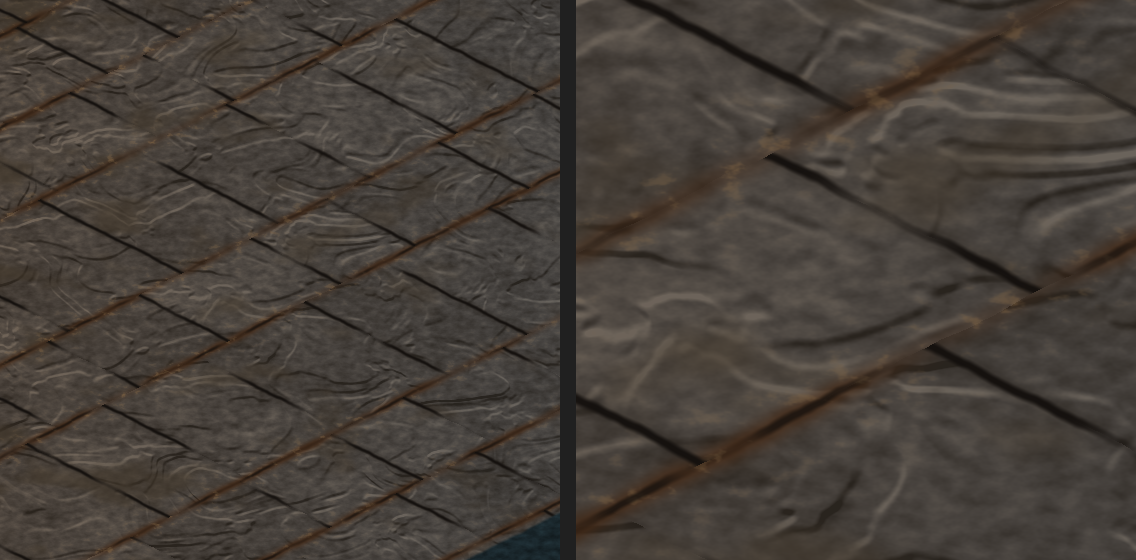
Left: the whole. Right: its middle third, enlarged.
This texture is drawn by a WebGL 1 fragment shader. Its source:

```glsl
precision highp float;
uniform vec2 u_resolution;

// Layout, in canvas units
const float SLOPE = 0.51;          // tilt of both joint directions
const float COURSE_START = 0.065;
const float COURSE_WIDTH = 0.164;
const float WIDE_EXTRA = 0.0964;   // added to the wider courses
const float WIDE_RATE = 0.4;       // share of wider courses
const float SLAB_LENGTH = 0.17;
const float SLAB_SHIFT = 0.31;     // joint stagger from course to course
const float JOINT_JITTER = 0.3;
const float FLOOR_END = 1.425;     // the paving stops beyond this course line

// Line widths and relief
const float SEAM_WIDTH = 0.0024;
const float RUST_WIDTH = 0.0075;
const float JOINT_WIDTH = 0.0026;
const float WOBBLE = 0.0035;
const float LAYERS = 3.5;
const vec2 FLAKE_SCALE = vec2(5.0, 9.0);
const vec2 GRAIN_SCALE = vec2(48.0, 85.0);
const vec2 LIGHT_STEP = vec2(-0.0015, -0.004);

const vec3 STONE = vec3(0.28, 0.26, 0.245);
const vec3 STONE_DARK = vec3(0.16, 0.14, 0.12);
const vec3 STONE_LIGHT = vec3(0.42, 0.39, 0.36);
const vec3 EARTH = vec3(0.25, 0.21, 0.16);
const vec3 RUST = vec3(0.27, 0.165, 0.09);
const vec3 OCHRE = vec3(0.50, 0.39, 0.26);
const vec3 GAP = vec3(0.075, 0.06, 0.05);
const vec3 TEAL = vec3(0.10, 0.15, 0.17);

float hash(vec2 p) {
  return fract(sin(dot(p, vec2(127.1, 311.7))) * 43758.5);
}

float cornerSlope(vec2 cell, vec2 offset) {
  float angle = 6.2832 * hash(cell);
  return dot(vec2(cos(angle), sin(angle)), offset);
}

float gradientNoise(vec2 p) {
  vec2 i = floor(p), f = fract(p);
  vec2 w = f * f * f * (f * (f * 6.0 - 15.0) + 10.0);
  vec2 e = vec2(1.0, 0.0);
  float low = mix(cornerSlope(i, f), cornerSlope(i + e, f - e), w.x);
  float high = mix(cornerSlope(i + e.yx, f - e.yx), cornerSlope(i + 1.0, f - 1.0), w.x);
  return 1.4 * mix(low, high, w.y);
}

float fbm(vec2 p) {
  float sum = 0.0, gain = 0.55;
  for (int i = 0; i < 4; i++) {
    sum += gain * gradientNoise(p);
    p = mat2(1.6, 1.2, -1.2, 1.6) * p + 7.3;
    gain *= 0.5;
  }
  return sum;
}

// Terraced height of split slate layers
float cleftHeight(vec2 p, vec2 seed) {
  vec2 q = p * FLAKE_SCALE + seed;
  q += 0.6 * vec2(gradientNoise(q * 1.3), gradientNoise(q * 1.3 + 17.4));
  float h = fbm(q) * LAYERS;
  return floor(h) + smoothstep(0.65, 1.0, fract(h)) + 0.25 * h;
}

float courseLine(float n) {
  return COURSE_START + COURSE_WIDTH * n + WIDE_EXTRA * floor(WIDE_RATE * n + 0.001);
}

float stroke(float dist, float width, float pixel) {
  return 1.0 - smoothstep(width * 0.4 - pixel, width * 1.5 + pixel, dist);
}

void main() {
  vec2 p = gl_FragCoord.xy / u_resolution;
  p.y = 1.0 - p.y;
  float pixel = 0.5 / min(u_resolution.x, u_resolution.y);
  float norm = inversesqrt(1.0 + SLOPE * SLOPE);

  // Oblique floor axes with slightly ragged edges
  float across = p.y + SLOPE * p.x + WOBBLE * fbm(p * 22.0);
  float along = p.y - SLOPE * p.x + WOBBLE * fbm(p * 22.0 + 31.7);

  // Course and nearest course line
  float course = -2.0, seam = 0.0, seamDist = 1.0;
  for (int i = -2; i < 10; i++) {
    float n = float(i), offset = across - courseLine(n);
    if (offset > 0.0) course = n;
    if (abs(offset) < seamDist) { seamDist = abs(offset); seam = n; }
  }
  seamDist *= norm;

  // Slab and nearest cross joint
  float t = along / SLAB_LENGTH - 0.35 - SLAB_SHIFT * course;
  float joint = floor(t + 0.5);
  float side = t - joint - JOINT_JITTER * (hash(vec2(joint, course)) - 0.5);
  float jointDist = abs(side) * SLAB_LENGTH * norm;
  vec2 slab = vec2(joint - 1.0 + step(0.0, side), course);
  float slabTone = hash(slab + 3.7) - 0.5;
  vec2 seed = 9.0 * vec2(hash(slab + 11.3), hash(slab + 23.9));

  // Slate relief, clouding and grain
  float relief = cleftHeight(p, seed) - cleftHeight(p + LIGHT_STEP, seed);
  float grain = fbm(p * GRAIN_SCALE);
  float cloud = fbm(p * vec2(7.0, 12.0) + 41.3);
  float tone = 0.04 + 0.9 * relief + 0.45 * cloud + 0.75 * grain + 0.3 * slabTone;
  vec3 color = mix(STONE, STONE_DARK, clamp(-tone, 0.0, 1.0));
  color = mix(color, STONE_LIGHT, clamp(tone, 0.0, 1.0));
  color *= mix(vec3(1.04, 1.0, 0.95), vec3(0.97, 1.0, 1.02), p.x);

  // Earthy stains, stronger on the left
  float stain = smoothstep(0.05, 0.45, fbm(p * vec2(6.0, 11.0) + 73.1));
  color = mix(color, EARTH, stain * mix(0.65, 0.3, p.x));

  // Rusty course seams with a broken dark core
  float seamWear = smoothstep(-0.45, 0.15, gradientNoise(vec2(along * 7.0, seam * 5.37)));
  float halo = exp(-pow(seamDist / RUST_WIDTH, 2.0));
  float fleck = smoothstep(0.15, 0.5, grain) * exp(-seamDist * 55.0);
  color = mix(color, RUST, halo * (0.3 + 0.55 * seamWear));
  color = mix(color, OCHRE, fleck * mix(0.75, 0.35, p.x));
  float core = smoothstep(-0.3, 0.3, gradientNoise(vec2(along * 19.0, seam * 3.71)));
  color = mix(color, GAP, stroke(seamDist, SEAM_WIDTH, pixel) * seamWear * (0.25 + 0.5 * core));

  // Dark cross joints that fade in places
  float jointWear = smoothstep(-0.4, 0.1, gradientNoise(vec2(across * 9.0, joint * 4.61 + course * 2.3)));
  float shade = exp(-pow(jointDist / 0.006, 2.0));
  color = mix(color, STONE_DARK, 0.45 * shade * jointWear);
  color = mix(color, GAP, stroke(jointDist, JOINT_WIDTH, pixel) * (0.1 + 0.85 * jointWear));

  // Bare corner past the paving
  float bare = smoothstep(-0.004, 0.004, across - FLOOR_END);
  color = mix(color, TEAL * (1.0 + 0.5 * grain), bare);

  gl_FragColor = vec4(color, 1.0);
}
```
